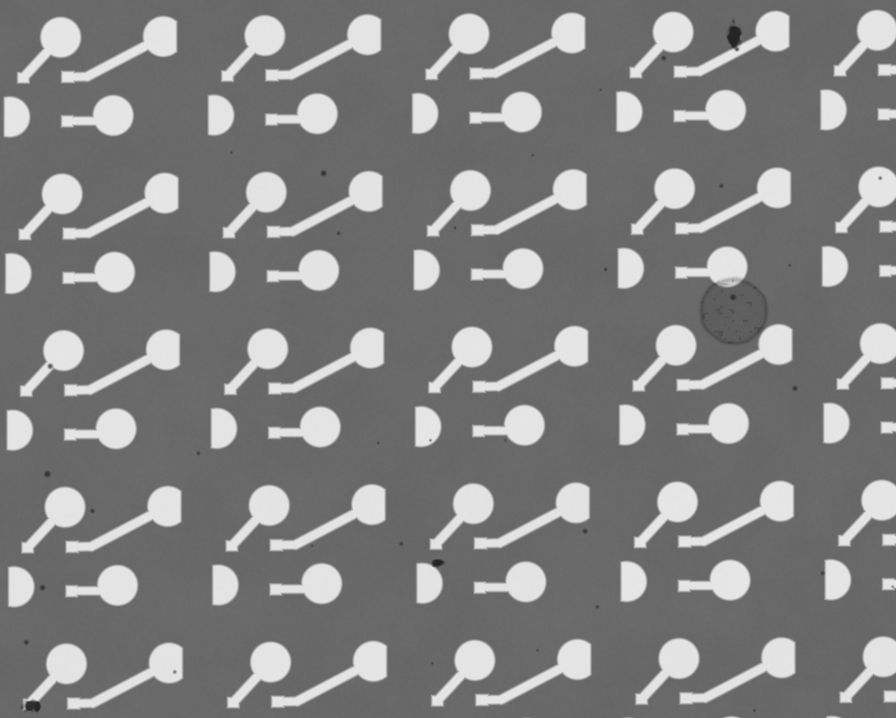
Write a Shadertoy shader that draws this pattern.

```glsl
const float CANVAS_WIDTH = 7.68;
const float DISC_RADIUS = 0.173;
const vec2 FIRST_CELL = vec2(0.52, 0.32);
const vec2 CELL_MIDDLE = vec2(0.25, 0.34);
const mat2 LATTICE = mat2(1.75, -0.015, 0.0125, 1.3425);

float hash(vec2 p) {
    vec3 q = fract(p.xyx * 0.1031);
    q += dot(q, q.yzx + 33.33);
    return fract((q.x + q.y) * q.z);
}

float noise(vec2 p) {
    vec2 i = floor(p), f = fract(p);
    f = f * f * (3.0 - 2.0 * f);
    return mix(mix(hash(i), hash(i + vec2(1, 0)), f.x),
               mix(hash(i + vec2(0, 1)), hash(i + vec2(1, 1)), f.x), f.y);
}

float disc(vec2 p, vec2 center, float radius) {
    return length(p - center) - radius;
}

float box(vec2 p, vec2 center, vec2 halfSize) {
    vec2 d = abs(p - center) - halfSize;
    return length(max(d, 0.0)) + min(max(d.x, d.y), 0.0);
}

float track(vec2 p, vec2 a, vec2 b, float halfWidth) {
    vec2 pa = p - a, ba = b - a;
    float t = clamp(dot(pa, ba) / dot(ba, ba), 0.0, 1.0);
    return length(pa - ba * t) - halfWidth;
}

float coverage(float d, float softness) {
    return 1.0 - smoothstep(-softness, softness, d);
}

// Distance to the four metal parts of one cell, y pointing down
float metalCell(vec2 p) {
    // Disc with a diagonal track
    float d = disc(p, vec2(0.0), DISC_RADIUS);
    d = min(d, track(p, vec2(0.0), vec2(-0.31, 0.335), 0.041));
    d = min(d, box(p, vec2(-0.32, 0.347), vec2(0.05, 0.045)));

    // Trimmed disc with a bent track
    vec2 bend = vec2(0.225, 0.337);
    vec2 trimmed = vec2(0.88, -0.007);
    d = min(d, max(disc(p, trimmed, DISC_RADIUS), p.x - 0.995));
    d = min(d, track(p, trimmed, bend, 0.041));
    d = min(d, track(p, bend, vec2(0.07, 0.34), 0.038));
    d = min(d, box(p, vec2(0.062, 0.34), vec2(0.054, 0.048)));

    // Half disc
    d = min(d, max(disc(p, vec2(-0.437, 0.682), DISC_RADIUS), -0.485 - p.x));

    // Disc with a straight track
    d = min(d, disc(p, vec2(0.45, 0.67), DISC_RADIUS));
    d = min(d, track(p, vec2(0.06, 0.717), vec2(0.4, 0.717), 0.037));
    return min(d, box(p, vec2(0.057, 0.72), vec2(0.05, 0.048)));
}

// Sparse specks, at most one per grid square
float specks(vec2 p, float grid, float chance, float softness) {
    vec2 id = floor(p / grid);
    vec2 center = (id + 0.15 + 0.7 * vec2(hash(id + 3.7), hash(id + 19.1))) * grid;
    float radius = mix(0.006, 0.024, pow(hash(id + 41.3), 3.0));
    return step(hash(id + 7.9), chance) * coverage(disc(p, center, radius), softness);
}

// Ragged dark flake
float flake(vec2 p, vec2 center, vec2 size, float softness) {
    float ragged = 0.7 * (noise(p * 28.0) - 0.5);
    float d = (length((p - center) / size) - 1.0 + ragged) * min(size.x, size.y);
    return coverage(d, softness);
}

// Dried drop: dim inside, darker rim, fine grains
float dropStain(vec2 p, vec2 center, float radius, float softness) {
    float d = disc(p, center, radius) + 0.02 * (noise(p * 9.0) - 0.5);
    float inside = coverage(d, softness);
    float rim = exp(-pow((d + 0.015) / 0.018, 2.0));
    float grains = smoothstep(0.72, 0.95, noise(p * 32.0));
    return inside * (0.1 + 0.15 * grains) + 0.13 * rim;
}

void mainImage(out vec4 fragColor, in vec2 fragCoord) {
    float unit = CANVAS_WIDTH / iResolution.x;
    vec2 p = vec2(fragCoord.x, iResolution.y - fragCoord.y) * unit;
    float softness = max(0.016, unit);

    // Slightly skewed lattice
    vec2 fromFirst = p - FIRST_CELL;
    vec2 id = floor(inverse(LATTICE) * (fromFirst - CELL_MIDDLE) + 0.5);
    float metal = coverage(metalCell(fromFirst - LATTICE * id), softness);

    // Mottled base and bright metal
    float mottle = noise(p * 2.3) + 0.6 * noise(p * 6.0) - 0.8;
    float grain = noise(p * 55.0) - 0.5;
    float base = 0.41 + 0.014 * mottle + 0.012 * grain;
    float bright = 0.895 + 0.012 * (hash(id + 5.0) - 0.5) + 0.008 * grain;
    float shade = mix(base, bright, metal);

    // Wear and dirt
    shade *= 1.0 - dropStain(p, vec2(6.29, 2.67), 0.29, softness);
    float dirt = 0.75 * specks(p, 0.6, 0.22, softness);
    dirt = max(dirt, flake(p, vec2(6.29, 0.31), vec2(0.052, 0.11), softness));
    dirt = max(dirt, flake(p, vec2(0.27, 6.05), vec2(0.08, 0.05), softness));
    dirt = max(dirt, flake(p, vec2(3.75, 4.82), vec2(0.045, 0.032), softness));
    shade = mix(shade, 0.12, 0.92 * dirt);

    fragColor = vec4(vec3(shade), 1.0);
}
```
